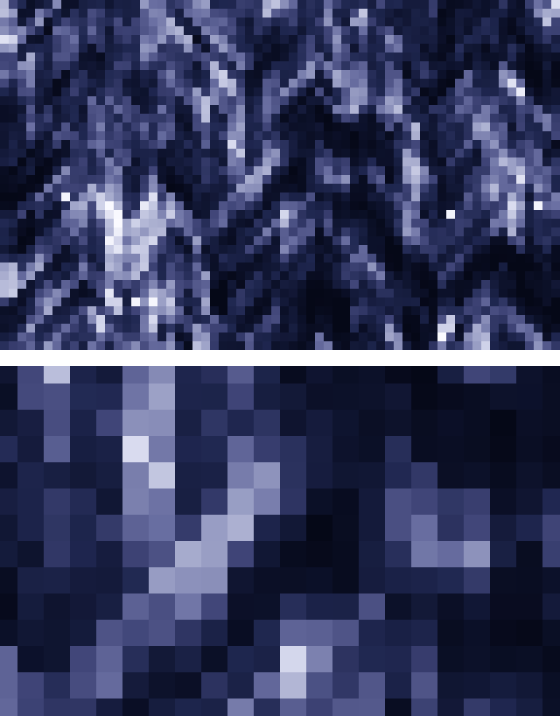
Top, the full canvas; bottom, a detail of the centre.
This pattern is drawn by a Shadertoy shader. Its source:

```glsl
const float ROWS = 40.0;

float hash(vec2 p, float seed) {
    vec3 q = fract(vec3(p.xyx + seed * 17.3) * vec3(0.1031, 0.1030, 0.0973));
    q += dot(q, q.yzx + 33.33);
    return fract((q.x + q.y) * q.z);
}

// Zero-mean random value with unit variance
float spread(vec2 p, float seed) {
    return (hash(p, seed) - 0.5) * 3.464;
}

// One-dimensional cellular distance: a zigzag with unit slopes
float zigzag(float x, float spacing, float seed) {
    float nearest = spacing * 2.0;
    float slot = floor(x / spacing);
    for (float i = -1.0; i <= 1.0; i++) {
        float k = slot + i;
        float peak = floor((k + 0.2 + 0.6 * hash(vec2(k, 3.0), seed)) * spacing);
        nearest = min(nearest, abs(x - peak));
    }
    return nearest;
}

// Long bands whose ends are shifted from row to row
float streaks(vec2 p, vec2 size, float seed) {
    float row = floor(p.y / size.y);
    float shift = floor(hash(vec2(row, 5.0), seed) * size.x);
    return spread(vec2(floor((p.x + shift) / size.x), row), seed);
}

// Upright bars whose ends are shifted from column to column
float bars(vec2 p, vec2 size, float seed) {
    return streaks(p.yx, size.yx, seed);
}

// Broad light and dark regions from layered sines
float regions(vec2 p) {
    float a = sin(p.x * 0.17 + 1.8 * sin(p.y * 0.11 + 0.6) + 3.6);
    float b = sin(p.y * 0.23 - p.x * 0.09 + 1.4);
    float c = sin(p.x * 0.31 + p.y * 0.19 + 2.0 * sin(p.x * 0.07));
    return (a + b + c) * 0.816;
}

// Night blue to pale lavender
vec3 palette(float tone) {
    const float stops[8] = float[8](-2.0, -0.97, -0.10, 0.47, 0.93, 1.4, 2.05, 2.6);
    const vec3 shades[8] = vec3[8](
        vec3(0.02, 0.03, 0.09), vec3(0.05, 0.07, 0.17),
        vec3(0.12, 0.15, 0.31), vec3(0.25, 0.27, 0.47),
        vec3(0.41, 0.43, 0.63), vec3(0.60, 0.62, 0.77),
        vec3(0.84, 0.85, 0.93), vec3(0.98, 0.98, 1.00));
    vec3 color = shades[0];
    for (int i = 1; i < 8; i++) {
        float t = clamp((tone - stops[i - 1]) / (stops[i] - stops[i - 1]), 0.0, 1.0);
        color = mix(color, shades[i], t);
    }
    return color;
}

vec3 tileColor(vec2 tile) {
    // Shear the tile grid into chevrons
    vec2 ridge = tile + vec2(0.0, zigzag(tile.x, 13.0, 2.0));
    vec2 slope = tile + vec2(0.0, zigzag(tile.x, 21.0, 6.0));

    float tone = 0.40 * regions(tile);
    tone += 0.50 * streaks(ridge, vec2(9.0, 2.0), 1.0);
    tone += 0.36 * streaks(slope, vec2(13.0, 3.0), 4.0);
    tone += 0.46 * bars(ridge, vec2(2.0, 6.0), 7.0);
    tone += 0.34 * bars(ridge, vec2(4.0, 5.0), 9.0);
    tone += 0.22 * bars(tile, vec2(1.0, 9.0), 11.0);
    tone += 0.13 * spread(tile, 13.0);

    // Rare single sparks
    tone = mix(tone, 2.5, step(0.997, hash(tile, 19.0)));
    return palette(tone);
}

void mainImage(out vec4 fragColor, in vec2 fragCoord) {
    float pixel = ROWS / iResolution.y;
    vec2 p = fragCoord * pixel;

    // Blend tiles by their coverage of the pixel
    vec2 lo = floor(p - 0.5 * pixel);
    vec2 hi = floor(p + 0.5 * pixel);
    vec2 cover = clamp((p + 0.5 * pixel - hi) / pixel, 0.0, 1.0);
    vec3 below = mix(tileColor(lo), tileColor(vec2(hi.x, lo.y)), cover.x);
    vec3 above = mix(tileColor(vec2(lo.x, hi.y)), tileColor(hi), cover.x);
    fragColor = vec4(mix(below, above, cover.y), 1.0);
}
```
